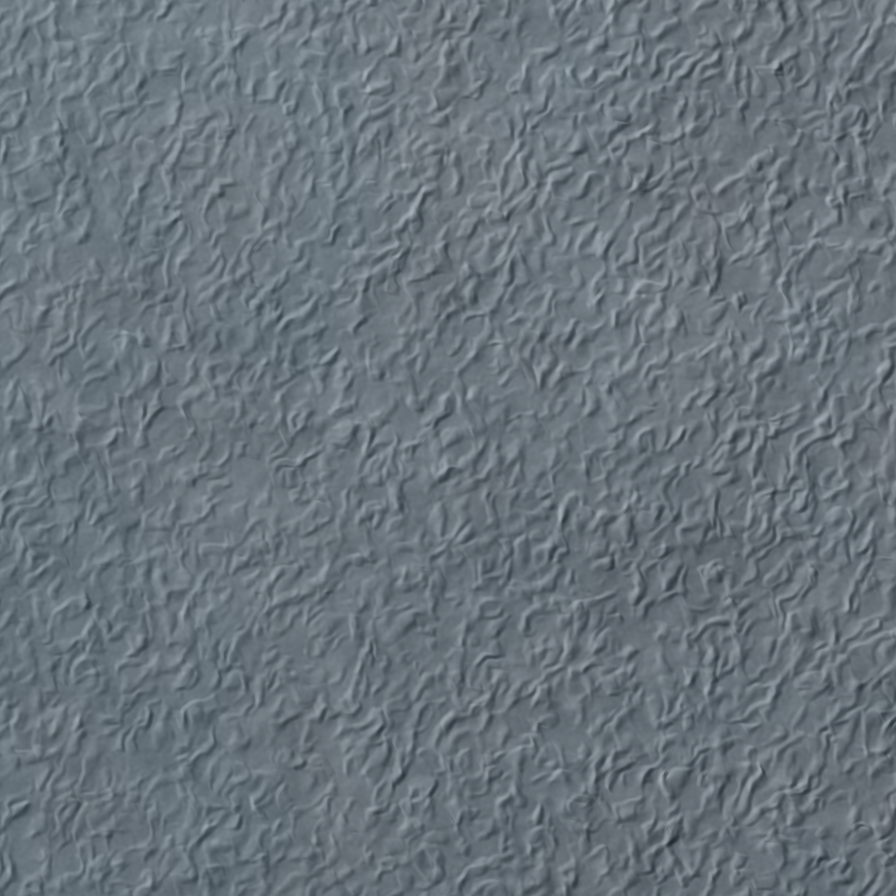
Write a Shadertoy shader that draws this texture.

```glsl
// Blue-grey painted plaster wall with fine broken ridges under raking light.

vec2 hash22(vec2 p) {
    vec3 q = fract(vec3(p.xyx) * vec3(0.1031, 0.1030, 0.0973));
    q += dot(q, q.yzx + 33.33);
    return fract((q.xx + q.yz) * q.zy);
}

float cornerSlope(vec2 cell, vec2 offset) {
    return dot(hash22(cell + 200.0) * 2.0 - 1.0, offset);
}

// Gradient noise, roughly -0.7 to 0.7
float noise(vec2 p) {
    vec2 i = floor(p), f = p - i;
    vec2 u = f * f * f * (f * (f * 6.0 - 15.0) + 10.0);
    vec2 e = vec2(1.0, 0.0);
    return mix(mix(cornerSlope(i, f), cornerSlope(i + e, f - e), u.x),
               mix(cornerSlope(i + e.yx, f - e.yx), cornerSlope(i + 1.0, f - 1.0), u.x), u.y);
}

// Crest of even width along the zero line of the noise, worn away in short patches
float ridge(vec2 p, float width) {
    float n = noise(p);
    vec2 slope = vec2(noise(p + vec2(0.05, 0.0)), noise(p + vec2(0.0, 0.05))) - n;
    float d = n / (20.0 * length(slope) + 0.25) / width;
    float wear = smoothstep(-0.08, 0.2, noise(p * 1.07 + 57.0) + 0.5 * noise(p * 0.4 + 23.0));
    return exp(-d * d) * wear;
}

float wallHeight(vec2 p) {
    // Bend and roughen the ridges, then stretch them along a steep diagonal
    p += 0.010 * vec2(noise(p * 27.0), noise(p * 27.0 + 31.0));
    p += 0.005 * vec2(noise(p * 75.0 + 11.0), noise(p * 75.0 + 47.0));
    vec2 along = vec2(0.45, 0.89);
    vec2 q = vec2(dot(p, vec2(along.y, -along.x)), dot(p, along) * 0.7);

    float h = 1.15 * ridge(q * 36.0, 0.16);
    h += 0.95 * ridge(q * 46.0 + 17.0, 0.19);
    // Small separate lumps on a nearly flat ground
    h += 0.8 * smoothstep(0.12, 0.42, noise(q * 56.0 + 9.0));
    h += 0.4 * noise(p * 70.0 + 71.0);
    return h;
}

void mainImage(out vec4 fragColor, in vec2 fragCoord) {
    vec2 p = fragCoord / iResolution.y;

    // Relief lit from the upper left
    vec2 toLight = 0.0023 * vec2(-0.82, 0.57);
    float relief = wallHeight(p - toLight) - wallHeight(p + toLight);

    // Crests stand out more toward the right
    float tone = relief * mix(0.125, 0.175, smoothstep(0.1, 0.9, p.x));
    tone = tone / (1.0 + 1.5 * abs(tone));

    // Broad shading, soft patches and faint grain
    tone += 0.046 * (p.y - 0.5) - 0.018 * (p.x - 0.5);
    tone += 0.04 * noise(p * 4.0 + 3.0) + 0.05 * noise(p * 17.0 + 5.0);
    tone += 0.05 * noise(p * 38.0 + 13.0) + 0.03 * noise(p * 170.0);

    vec3 paint = vec3(0.413, 0.453, 0.483);
    vec3 warmDrift = vec3(0.012, -0.002, -0.003) * (p.x - 0.5 + noise(p * 7.0 + 40.0));
    fragColor = vec4(paint + warmDrift + tone, 1.0);
}
```
